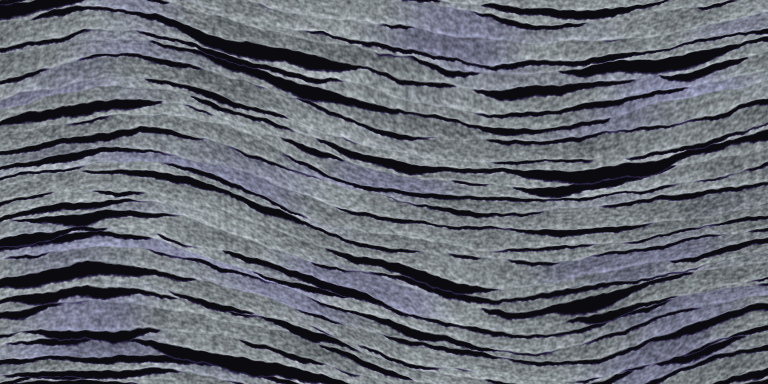
Give the GLSL for this texture, as a Shadertoy shader.

```glsl
#define SHEETS 44
#define WINDOW 0.14
#define GAP_SIZE 0.042
#define GAP_BIAS 0.13
#define PENUMBRA 0.006
#define RIM_WIDTH 0.011
#define GRAIN 0.48
#define BLACK vec3(0.04, 0.04, 0.06)
#define VIOLET vec3(0.18, 0.15, 0.30)
#define SLATE vec3(0.28, 0.30, 0.31)
#define LAVENDER vec3(0.42, 0.42, 0.55)
#define PALE vec3(0.69, 0.72, 0.74)

float hash(vec2 c) {
    return fract(sin(dot(c, vec2(127.1, 311.7))) * 43758.5);
}

float corner(vec2 cell, vec2 offset) {
    float angle = 6.2832 * hash(cell);
    return dot(vec2(cos(angle), sin(angle)), offset);
}

// Gradient noise, roughly -0.7 to 0.7
float gnoise(vec2 p) {
    vec2 i = floor(p), f = p - i;
    vec2 u = f * f * f * (f * (f * 6.0 - 15.0) + 10.0);
    vec2 e = vec2(1.0, 0.0);
    return mix(mix(corner(i, f), corner(i + e, f - e), u.x),
               mix(corner(i + e.yx, f - e.yx), corner(i + e.xx, f - e.xx), u.x), u.y);
}

// Common sweep of the stack: crest at the left, trough at the right
float sweep(float x, float level) {
    float swell = mix(0.12, 0.08, smoothstep(0.5, 1.1, level));
    return swell * (cos(2.73 * (x - 0.25)) - 1.0);
}

// Lower edge of a sheet, relative to its resting level
float edgeWobble(float x, float id) {
    return 0.030 * gnoise(vec2(x * 2.6, id * 7.31))
         + 0.012 * gnoise(vec2(x * 9.0, id * 3.17))
         + 0.005 * gnoise(vec2(x * 34.0, id * 5.71));
}

// Height of the open crevice under a sheet
float gapHeight(float x, float id) {
    float opening = gnoise(vec2(x * 2.3, id * 4.37 + 20.0))
                  + 0.4 * gnoise(vec2(x * 8.0, id * 2.93 + 50.0));
    float looseness = 0.5 + hash(vec2(id, 9.0));
    return GAP_SIZE * looseness * max(opening + GAP_BIAS, 0.0);
}

vec3 sheetColor(vec2 p, float id, float height, float grain) {
    float rim = exp(-max(height, 0.0) / RIM_WIDTH);
    float patches = gnoise(vec2(p.x * 3.0, id * 3.71));
    float shade = smoothstep(1.0, 1.9, p.x) * (1.0 - smoothstep(0.2, 0.7, p.y));
    float tone = 0.44 + 0.42 * rim + GRAIN * grain + 0.4 * patches - 0.14 * shade;
    vec3 col = mix(SLATE, PALE, clamp(tone, 0.0, 1.25));
    float tint = smoothstep(0.05, 0.4, gnoise(vec2(p.x * 2.0, id * 0.41 + 8.0)));
    return mix(col, LAVENDER * (0.65 + 0.7 * tone), 0.6 * tint);
}

void mainImage(out vec4 fragColor, in vec2 fragCoord) {
    vec2 p = fragCoord / iResolution.y;
    float pixel = 1.0 / iResolution.y;

    // Slow bending shared by neighbouring sheets
    vec2 q = p;
    q.y += 0.055 * gnoise(p * vec2(1.7, 2.2) + 3.0);

    // Fibrous grain that follows the sweep
    vec2 fibre = vec2(p.x, q.y - sweep(p.x, q.y));
    float grain = gnoise(fibre * vec2(60.0, 105.0))
                + 0.7 * gnoise(fibre * vec2(125.0, 150.0) + 17.0)
                + 0.4 * gnoise(fibre * vec2(18.0, 45.0) + 31.0);

    // Paint sheets upward; each shades and overlaps those below
    vec3 col = BLACK;
    for (int i = 0; i < SHEETS; i++) {
        float id = float(i);
        float t = (id + 0.8 * hash(vec2(id, 2.0))) / float(SHEETS);
        float level = -0.15 + 1.5 * pow(t, 1.15);
        float rest = level + sweep(p.x, level);
        if (abs(q.y - rest) > WINDOW) continue;

        float height = q.y - rest - edgeWobble(p.x, id) - 0.0018 * grain;
        float gap = gapHeight(p.x, id);
        float shadow = 1.0 - smoothstep(gap * 0.8, gap + PENUMBRA, -height + 0.001 * grain);
        shadow *= smoothstep(0.0, 0.004, gap);
        col = mix(col, VIOLET, smoothstep(0.0, 0.55, shadow));
        col = mix(col, BLACK, smoothstep(0.4, 0.95, shadow));

        float cover = smoothstep(-pixel, pixel, height);
        col = mix(col, sheetColor(p, id, height, grain), cover);
    }
    fragColor = vec4(col, 1.0);
}
```
